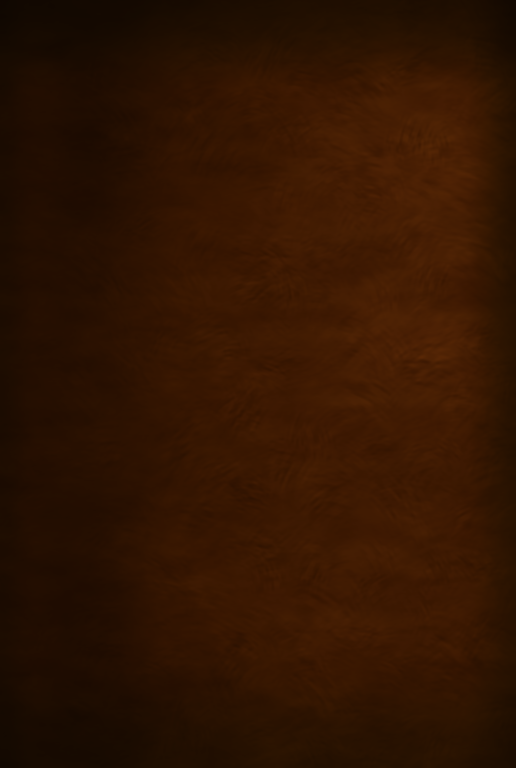
A Shadertoy shader for this background:

```glsl
// Dark brown brushed leather with short hair tufts, lit from the right.

float hash(vec2 p) {
    return fract(sin(dot(p, vec2(127.1, 311.7))) * 43758.5453);
}

float valueNoise(vec2 p) {
    vec2 cell = floor(p), f = fract(p);
    f = f * f * (3.0 - 2.0 * f);
    float low = mix(hash(cell), hash(cell + vec2(1.0, 0.0)), f.x);
    float high = mix(hash(cell + vec2(0.0, 1.0)), hash(cell + vec2(1.0)), f.x);
    return mix(low, high, f.y);
}

// Layered noise, centred on zero
float fbm(vec2 p) {
    float sum = 0.0, gain = 0.5;
    for (int i = 0; i < 5; i++) {
        sum += gain * (valueNoise(p) - 0.5);
        p = mat2(1.6, 1.2, -1.2, 1.6) * p + 7.3;
        gain *= 0.55;
    }
    return sum;
}

float glow(vec2 p, vec2 center, vec2 radius) {
    vec2 d = (p - center) / radius;
    return exp(-dot(d, d));
}

// Scattered soft tufts, each combed in its own direction
float hairTufts(vec2 p, float density, float spread, float hairCount) {
    vec2 q = p * density, cell = floor(q);
    float sum = 0.0;
    for (int y = -1; y <= 1; y++) {
        for (int x = -1; x <= 1; x++) {
            vec2 id = cell + vec2(x, y);
            vec2 d = q - id - vec2(hash(id), hash(id + 17.0));
            float angle = spread * (hash(id + 41.0) - 0.5);
            float c = cos(angle), s = sin(angle);
            vec2 along = mat2(c, -s, s, c) * d;
            along.y += 0.2 * along.x * along.x;
            vec2 hairScale = vec2(3.5, hairCount);
            float hairs = valueNoise(along * hairScale + 50.0 * hash(id + 5.0));
            float window = smoothstep(1.0, 0.1, length(d));
            float strength = hash(id + 9.0);
            sum += window * (hairs - 0.5) * (0.2 + 1.4 * strength * strength);
        }
    }
    return sum;
}

// Broad light over the unit canvas
float lighting(vec2 uv) {
    float level = mix(0.138, 0.226, smoothstep(0.04, 0.66, uv.x));
    level += 0.075 * glow(uv, vec2(0.83, 0.80), vec2(0.19, 0.14));
    level += 0.065 * glow(uv, vec2(0.82, 0.54), vec2(0.20, 0.11));
    level += 0.030 * glow(uv, vec2(0.40, 0.59), vec2(0.22, 0.22));
    level += 0.024 * glow(uv, vec2(0.36, 0.25), vec2(0.14, 0.10));
    level += 0.018 * glow(uv, vec2(0.72, 0.28), vec2(0.24, 0.12));
    level -= 0.030 * glow(uv, vec2(0.18, 0.83), vec2(0.10, 0.18));
    level -= 0.022 * glow(uv, vec2(0.20, 0.17), vec2(0.09, 0.16));
    return level;
}

// One in the interior, falling towards the borders
float borderShade(vec2 uv) {
    float rightFloor = mix(0.68, 0.54, smoothstep(0.1, 0.7, uv.y));
    float right = mix(rightFloor, 1.0, smoothstep(-0.02, 0.12, 1.0 - uv.x));
    float top = mix(0.54, 1.0, smoothstep(0.0, 0.14, 1.0 - uv.y));
    float bottom = mix(0.66, 1.0, smoothstep(-0.02, 0.18, uv.y));
    float left = mix(0.80, 1.0, smoothstep(0.0, 0.07, uv.x));
    return right * top * bottom * left;
}

void mainImage(out vec4 fragColor, in vec2 fragCoord) {
    vec2 uv = fragCoord / iResolution.xy;
    vec2 p = fragCoord / iResolution.y;
    float shade = borderShade(uv);

    // Cloudy patches, brush strokes and three sizes of combed hair
    float clouds = fbm(p * vec2(14.0, 18.0) + 3.0);
    float strokes = fbm(p * vec2(18.0, 46.0) + 9.0);
    float coarse = hairTufts(p, 12.0, 1.8, 15.0);
    float medium = hairTufts(p + 3.7, 18.0, 2.2, 13.0);
    float fine = hairTufts(p + 8.1, 26.0, 2.8, 11.0);
    float inner = smoothstep(0.0, 0.5, uv.x);
    float hairAmount = mix(0.35, 1.0, inner) * shade;
    float relief = 0.20 * clouds + 0.22 * strokes
                 + hairAmount * (0.11 * coarse + 0.14 * medium + 0.13 * fine);
    float level = lighting(uv) * shade * (1.0 + relief);

    // Warm brown, turning olive in the shaded borders
    float greenRatio = mix(0.46, 0.40, smoothstep(0.6, 1.0, shade));
    greenRatio += 0.03 * strokes + 0.04 * smoothstep(0.20, 0.34, level);
    float blue = 0.002 + 0.020 * smoothstep(0.18, 0.38, level);
    fragColor = vec4(level, level * greenRatio, blue, 1.0);
}
```
